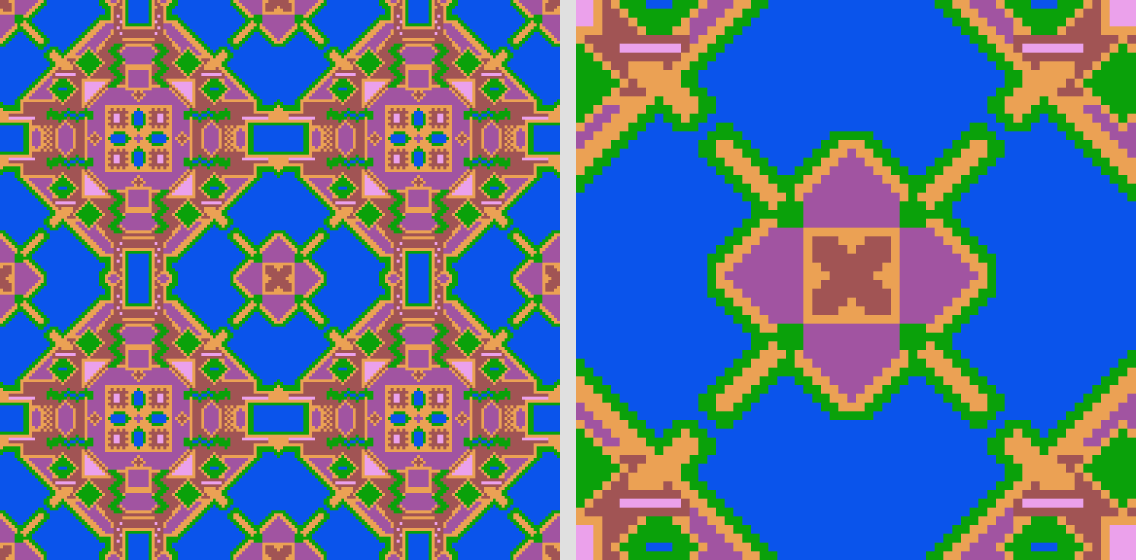
Left: the whole. Right: its middle third, enlarged.
A WebGL 1 fragment shader for this pattern:

```glsl
precision highp float;
// Mosaic of stepped medallions joined by narrow arms, with four-petal flowers in the gaps.
// Each repeat is folded into one mirrored quadrant of square cells; distance
// functions sampled on that grid are layered as fills, trims and outlines.

uniform vec2 u_resolution;

#define REPEATS 2.0
#define CELLS 96.0
#define OUTLINE 1.6
#define BLUE vec3(0.04, 0.33, 0.92)
#define ORANGE vec3(0.92, 0.63, 0.33)
#define GREEN vec3(0.04, 0.63, 0.04)
#define PURPLE vec3(0.63, 0.33, 0.63)
#define BROWN vec3(0.63, 0.33, 0.33)
#define PINK vec3(0.92, 0.63, 0.92)

float box(vec2 p, vec2 center, vec2 halfSize) {
  vec2 d = abs(p - center) - halfSize;
  return max(d.x, d.y);
}

float diamond(vec2 p, vec2 center, float r) {
  vec2 d = abs(p - center);
  return (d.x + d.y - r) * 0.7071;
}

// Box with its corners cut along the diagonals
float chamfer(vec2 p, vec2 center, vec2 halfSize, float cut) {
  return max(box(p, center, halfSize), diamond(p, center, halfSize.x + halfSize.y - cut));
}

float bar(vec2 p, vec2 a, vec2 b, float r) {
  vec2 ab = b - a;
  return length(p - a - ab * clamp(dot(p - a, ab) / dot(ab, ab), 0.0, 1.0)) - r;
}

void fill(inout vec3 c, float d, vec3 ink) {
  if (d <= 0.0) c = ink;
}

void trimmed(inout vec3 c, float d, vec3 ink) {
  fill(c, d - 1.0, ORANGE);
  fill(c, d, ink);
}

float zigzag(float t) {
  return abs(mod(t, 6.0) - 3.0) - 1.5;
}

float medallionShape(vec2 p) {
  float d = max(max(p.x, p.y) - 40.5, (p.x + p.y - 53.0) * 0.7071);
  d = min(d, min(box(p, vec2(44.0, 7.5), vec2(6.0, 2.2)), diamond(p, vec2(48.0, 7.5), 4.2)));
  d = min(d, min(box(p, vec2(7.0, 44.0), vec2(2.5, 6.0)), chamfer(p, vec2(8.5, 48.0), vec2(3.2), 2.0)));
  d = max(d, -box(p, vec2(48.0, 0.0), vec2(10.5, 5.7)));
  d = max(d, -box(p, vec2(0.0, 48.0), vec2(4.7, 9.6)));
  return min(d, bar(p, vec2(23.0), vec2(29.0, 28.5), 1.5));
}

void centerSquare(inout vec3 c, vec2 p) {
  float stud = mod(p.x, 2.0) + mod(p.y, 2.0);
  trimmed(c, box(p, vec2(0.0), vec2(10.0)), ORANGE);
  float corner = box(p, vec2(7.0), vec2(3.0));
  if (stud > 0.5 || corner < -1.5) fill(c, corner, BROWN);
  fill(c, box(p, vec2(7.5, 7.0), vec2(0.6, 1.2)), PINK);
  fill(c, chamfer(p, vec2(6.5, 0.0), vec2(3.5, 2.2), 1.5), GREEN);
  fill(c, chamfer(p, vec2(0.0, 6.5), vec2(2.2, 3.5), 1.5), GREEN);
  fill(c, box(p, vec2(7.0, 0.0), vec2(2.0, 1.0)), BLUE);
  fill(c, box(p, vec2(0.0, 7.0), vec2(1.0, 2.0)), BLUE);
  fill(c, diamond(p, vec2(0.0), 1.0), PURPLE);
}

void medallionInside(inout vec3 c, vec2 p) {
  float sum = p.x + p.y;
  c = BROWN;
  // Purple field, outer panels and pink corners
  trimmed(c, max(max(p.x, p.y) - 17.0, (sum - 27.0) * 0.7071), PURPLE);
  trimmed(c, max(max((sum - 50.0) * 0.7071, 29.0 - p.y),
                 (40.5 - p.x - 0.85 * p.y) * 0.75), PURPLE);
  trimmed(c, max(max((sum - 51.0) * 0.7071, 14.0 - p.y), 30.0 - p.x), PURPLE);
  trimmed(c, max(max(p.x - 18.0, p.y - 19.0), (31.0 - sum) * 0.7071), PINK);
  // Green lozenges beside the diagonal
  trimmed(c, diamond(p, vec2(26.0, 17.0), 4.5), GREEN);
  trimmed(c, diamond(p, vec2(17.0, 26.0), 4.5), GREEN);
  fill(c, box(p, vec2(26.0, 17.0), vec2(1.2, 0.5)), BLUE);
  // Chains along both axes
  trimmed(c, box(p, vec2(0.0, 20.5), vec2(3.2, 3.0)), PURPLE);
  trimmed(c, chamfer(p, vec2(0.0, 28.5), vec2(6.0, 3.0), 2.0), PURPLE);
  trimmed(c, chamfer(p, vec2(0.0, 36.0), vec2(7.0, 1.6), 1.0), BROWN);
  trimmed(c, chamfer(p, vec2(25.0, 0.0), vec2(2.5, 5.0), 2.0), PURPLE);
  trimmed(c, chamfer(p, vec2(35.0, 0.0), vec2(1.6, 3.0), 1.0), PURPLE);
  trimmed(c, chamfer(p, vec2(0.0, 15.0), vec2(1.2), 1.0), BROWN);
  trimmed(c, chamfer(p, vec2(15.0, 0.0), vec2(1.2), 1.0), BROWN);
  if (mod(sum, 2.0) < 0.5) fill(c, box(p, vec2(31.0, 0.0), vec2(1.5, 4.0)), ORANGE);
  // Green zigzag ribbons
  fill(c, max(abs(p.x - 7.5 - zigzag(p.y)) - 1.5, abs(p.y - 25.0) - 7.5), GREEN);
  float ribbon = abs(p.y - 8.0 - 0.6 * zigzag(p.x));
  fill(c, max(ribbon - 1.6, abs(p.x - 23.5) - 8.0), GREEN);
  fill(c, max(ribbon - 0.4, abs(p.x - 22.0) - 3.0), BLUE);
  // Diagonal bar, arms and pink accents
  fill(c, bar(p, vec2(24.0), vec2(29.0, 28.5), 1.5), ORANGE);
  fill(c, box(p, vec2(25.0, 22.0), vec2(4.0, 1.2)), BROWN);
  fill(c, box(p, vec2(25.0, 22.0), vec2(3.0, 0.4)), PINK);
  fill(c, box(p, vec2(40.0, 7.0), vec2(4.0, 0.4)), PINK);
  fill(c, diamond(p, vec2(48.0, 7.5), 3.6), ORANGE);
  fill(c, box(p, vec2(7.0, 39.0), vec2(1.2, 5.0)), BROWN);
  if (mod(p.y, 2.0) < 0.5 && p.x == 6.0 + 0.5 * mod(p.y, 4.0))
    fill(c, abs(p.y - 39.0) - 4.0, PINK);
  trimmed(c, chamfer(p, vec2(8.5, 48.0), vec2(1.5), 1.0), PURPLE);
  centerSquare(c, p);
}

void flower(inout vec3 c, vec2 q) {
  vec2 s = vec2(min(q.x, q.y), max(q.x, q.y));
  float petal = max(max(s.x - 6.2, s.y - 15.4), (s.x + s.y - 16.0) * 0.7071);
  float shape = min(petal, bar(q, vec2(7.0), vec2(14.5), 1.2));
  fill(c, shape - OUTLINE, GREEN);
  fill(c, shape, ORANGE);
  fill(c, box(q, vec2(7.0), vec2(1.0)), GREEN);
  fill(c, max(max(s.x - 5.0, 5.5 - s.y), (s.x + s.y - 14.0) * 0.7071), PURPLE);
  fill(c, max(s.y - 4.5, s.y - s.x - 2.2), BROWN);
}

vec3 mosaic(vec2 uv) {
  vec2 cell = floor(uv * REPEATS * CELLS) - vec2(47.0, 48.0);
  vec2 p = abs(mod(cell + 0.5 * CELLS, CELLS) - 0.5 * CELLS);
  vec3 c = BLUE;
  float shape = medallionShape(p);
  fill(c, shape - OUTLINE, GREEN);
  fill(c, shape, ORANGE);
  if (shape < -1.0) medallionInside(c, p);
  flower(c, 0.5 * CELLS - p);
  return c;
}

void main() {
  // Nine samples per pixel smooth the cell edges
  vec3 total = vec3(0.0);
  for (int i = 0; i < 9; i++) {
    float k = float(i);
    vec2 offset = (vec2(mod(k, 3.0), floor(k / 3.0)) - 1.0) / 3.0;
    total += mosaic((gl_FragCoord.xy + offset) / u_resolution);
  }
  gl_FragColor = vec4(total / 9.0, 1.0);
}
```
